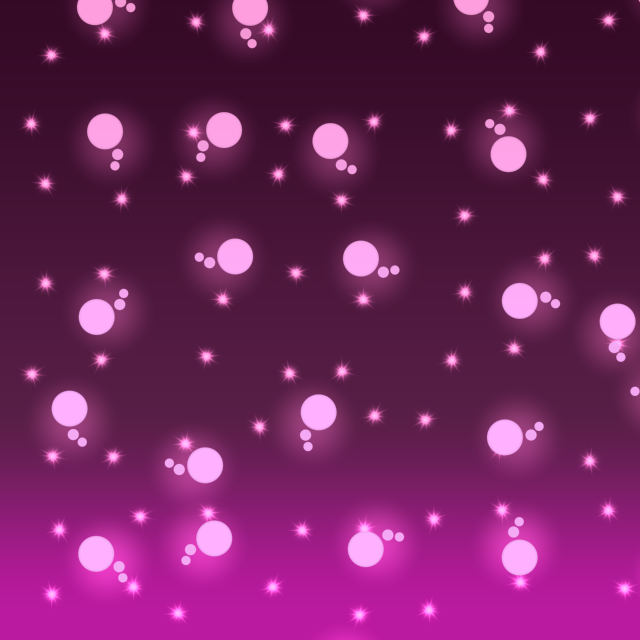
Give the GLSL for this background, as a WebGL 1 fragment shader.

```glsl
precision highp float;

uniform vec2 u_resolution;

const vec3 SKY_TOP = vec3(0.20, 0.035, 0.145);
const vec3 SKY_MID = vec3(0.355, 0.125, 0.285);
const vec3 SKY_LOW = vec3(0.73, 0.10, 0.625);
const vec3 DISC_TOP = vec3(1.0, 0.62, 0.87);
const vec3 DISC_LOW = vec3(1.0, 0.69, 1.0);
const vec3 HALO_TINT = vec3(0.25, 0.13, 0.20);
const vec3 STAR_TINT = vec3(0.92, 0.42, 0.70);
const vec3 STAR_CORE = vec3(1.0, 0.80, 0.96);

const float BUBBLE_CELL = 0.222;
const float BUBBLE_JITTER = 0.55;
const float BUBBLE_RADIUS = 0.028;
const float BEAD_RADIUS = 0.0087;
const float TIP_RADIUS = 0.0072;
const float HALO_RADIUS = 0.078;
const float HALO_SHIFT = 0.020;

const float STAR_CELL = 0.126;
const float STAR_JITTER = 0.6;
const float STAR_REACH = 0.031;
const int RAY_COUNT = 11;
const float TAU = 6.28318;

float hash(vec2 p) {
  vec3 q = fract(vec3(p.xyx) * 0.1031);
  q += dot(q, q.yzx + 33.33);
  return fract((q.x + q.y) * q.z);
}

vec2 hash2(vec2 p) {
  return vec2(hash(p), hash(p + 57.3));
}

vec2 direction(float angle) {
  return vec2(cos(angle), sin(angle));
}

// Jittered point inside a grid cell
vec2 scatter(vec2 cell, float size, float jitter, float seed) {
  return (cell + 0.5 + jitter * (hash2(cell + seed) - 0.5)) * size;
}

vec3 background(float y) {
  vec3 upper = mix(SKY_MID, SKY_TOP, smoothstep(0.2, 1.08, y));
  return mix(upper, SKY_LOW, 1.0 - smoothstep(0.03, 0.37, y));
}

// Soft core with thin tapering rays of uneven length
vec2 star(vec2 d, float turn) {
  float r = length(d);
  if (r > STAR_REACH) return vec2(0.0);
  float rays = 0.0;
  for (int i = 0; i < RAY_COUNT; i++) {
    float k = float(i);
    float angle = turn + TAU * (k + 0.6 * hash(vec2(k, 3.0))) / float(RAY_COUNT);
    float reach = STAR_REACH * mix(0.45, 1.0, hash(vec2(k, 8.0)));
    vec2 axis = direction(angle);
    float along = dot(d, axis);
    float across = dot(d, vec2(-axis.y, axis.x));
    float taper = clamp(1.0 - along / reach, 0.0, 1.0);
    float width = 0.0004 + 0.0015 * taper;
    rays += step(0.0, along) * taper * taper * exp(-across * across / (width * width));
  }
  float glow = 0.75 * exp(-r * r / 0.00008);
  float core = exp(-r * r / 0.000024);
  return vec2(min(glow + 0.75 * min(rays, 1.0), 1.0), core);
}

float disc(vec2 d, float radius, float blur) {
  return 1.0 - smoothstep(-blur, blur, length(d) - radius);
}

void main() {
  vec2 p = gl_FragCoord.xy / u_resolution.y;
  float blur = 0.8 / u_resolution.y;
  vec2 starCell = floor(p / STAR_CELL);
  vec2 bubbleCell = floor(p / BUBBLE_CELL);

  vec2 sparkle = vec2(0.0);
  float halo = 0.0;
  float cover = 0.0;
  float rim = 0.0;

  for (int j = -1; j <= 1; j++) {
    for (int i = -1; i <= 1; i++) {
      vec2 offset = vec2(float(i), float(j));

      // Stars
      vec2 cell = starCell + offset;
      vec2 d = p - scatter(cell, STAR_CELL, STAR_JITTER, 11.0);
      sparkle = max(sparkle, star(d, TAU * hash(cell + 71.0)));

      // Bubbles, each with two beads and an offset halo
      cell = bubbleCell + offset;
      d = p - scatter(cell, BUBBLE_CELL, BUBBLE_JITTER, 29.0);
      float angle = TAU * hash(cell + 43.0);
      float bend = 0.22 * sign(hash(cell + 91.0) - 0.5);
      vec2 axis = direction(angle);
      float body = disc(d, BUBBLE_RADIUS, blur);
      float bead = disc(d - 0.041 * axis, BEAD_RADIUS, blur);
      float tip = disc(d - 0.056 * direction(angle + bend), TIP_RADIUS, blur);
      cover = max(cover, max(body, max(bead, tip)));
      rim = max(rim, body * smoothstep(0.85, 1.0, length(d) / BUBBLE_RADIUS));
      rim = max(rim, 0.6 * max(bead, tip));
      float fade = length(d - HALO_SHIFT * axis) / HALO_RADIUS;
      halo += 1.0 - smoothstep(0.1, 1.0, fade);
    }
  }

  // Layers from back to front
  vec3 color = background(p.y) + HALO_TINT * min(halo, 1.3);
  color += STAR_TINT * sparkle.x * (1.0 - 0.4 * color);
  color = mix(color, STAR_CORE, 0.85 * sparkle.y);
  vec3 discColor = mix(DISC_LOW, DISC_TOP, smoothstep(0.35, 1.0, p.y));
  color = mix(color, discColor * (1.0 - 0.07 * rim), cover);
  gl_FragColor = vec4(clamp(color, 0.0, 1.0), 1.0);
}
```
